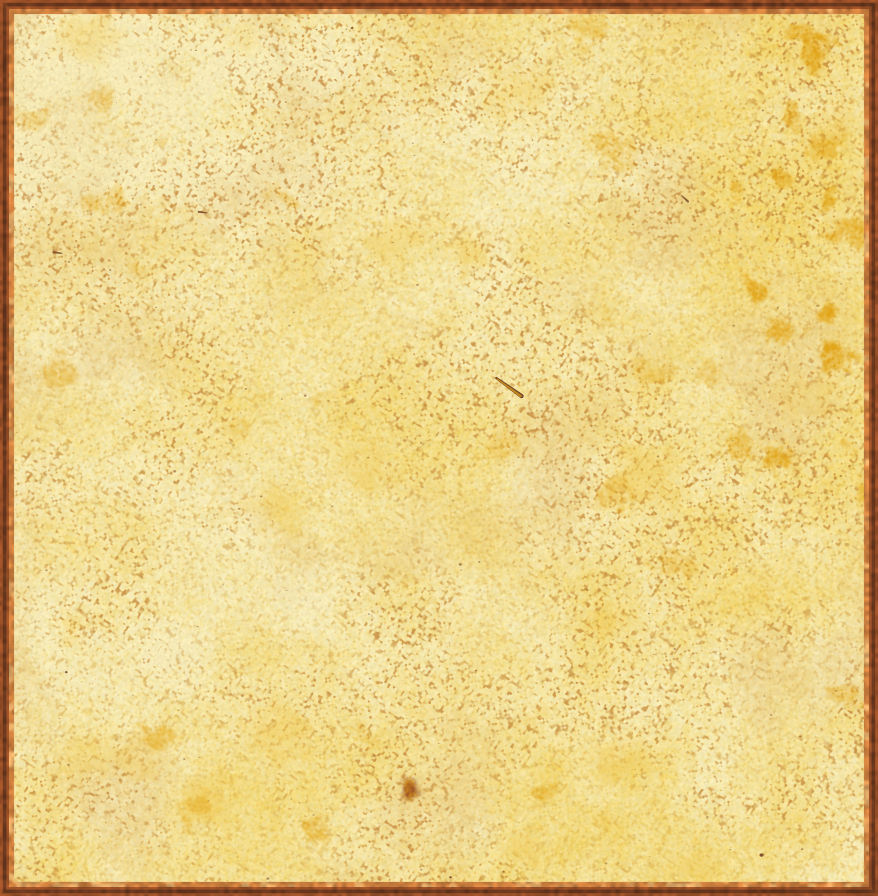
Reproduce this texture procedurally as a WebGL 2 fragment shader.

```glsl
#version 300 es
precision highp float;
// Aged yellow parchment with foxing stains, specks and fibres inside a thin copper frame.
uniform vec2 u_resolution;
out vec4 fragColor;

const vec3 PALE = vec3(0.962, 0.912, 0.690);
const vec3 YELLOW = vec3(0.940, 0.820, 0.390);
const vec3 TAN = vec3(0.905, 0.790, 0.520);
const vec3 GOLD = vec3(0.885, 0.645, 0.090);
const vec3 RUST = vec3(0.760, 0.520, 0.230);
const vec3 DARK = vec3(0.410, 0.215, 0.115);
const vec3 BROWN = vec3(0.600, 0.310, 0.150);
const vec3 COPPER = vec3(0.790, 0.490, 0.240);

float hash(vec2 p) {
    vec3 q = fract(vec3(p.xyx) * 0.1031);
    q += dot(q, q.yzx + 33.33);
    return fract((q.x + q.y) * q.z);
}

vec2 hash2(vec2 p) {
    return vec2(hash(p + 17.3), hash(p + 61.7));
}

float noise(vec2 p) {
    vec2 i = floor(p), f = fract(p);
    f = f * f * (3.0 - 2.0 * f);
    return mix(mix(hash(i), hash(i + vec2(1, 0)), f.x),
               mix(hash(i + vec2(0, 1)), hash(i + vec2(1, 1)), f.x), f.y);
}

vec2 turned(vec2 p, float angle) {
    float c = cos(angle), s = sin(angle);
    return vec2(c * p.x - s * p.y, s * p.x + c * p.y) + 3.0;
}

float fbm(vec2 p) {
    float sum = 0.0, amp = 0.5;
    for (int i = 0; i < 5; i++) {
        sum += amp * noise(p);
        p = mat2(1.6, 1.2, -1.2, 1.6) * p + 7.1;
        amp *= 0.5;
    }
    return sum / 0.97;
}

// Zone towards the upper right where the foxing is strongest
float foxZone(vec2 p) {
    return smoothstep(0.76, 0.88, p.x) * smoothstep(0.38, 0.5, p.y);
}

// Jittered ragged blobs, at most one per grid cell
float blobs(vec2 p, float grid, float chance, float zoneChance, vec2 radii, float ragged, float soft) {
    float cover = 0.0;
    vec2 cell = floor(p * grid);
    for (int y = -1; y <= 1; y++)
    for (int x = -1; x <= 1; x++) {
        vec2 id = cell + vec2(x, y);
        vec2 centre = (id + 0.15 + 0.7 * hash2(id + grid)) / grid;
        float present = step(hash(id + grid * 3.0), chance + zoneChance * foxZone(centre));
        float r = mix(radii.x, radii.y, hash(id + 9.2));
        float d = length((p - centre) * vec2(0.9, 1.1)) + ragged;
        float strength = 0.5 + 0.5 * hash(id + 31.0);
        cover = max(cover, present * strength * (1.0 - smoothstep(r - soft, r + soft, d)));
    }
    return cover;
}

// Tapered hair-like stroke from a to b
float fibre(vec2 p, vec2 a, vec2 b, float width, float px) {
    vec2 ab = b - a;
    float h = clamp(dot(p - a, ab) / dot(ab, ab), 0.0, 1.0);
    float w = width * (0.55 + 0.45 * h);
    return 1.0 - smoothstep(w - px * 0.6, w + px * 0.6, length(p - a - ab * h));
}

vec3 paper(vec2 p, float px) {
    float grain = noise(turned(p, 0.6) * 350.0);
    float clots = noise(turned(p, 1.1) * 170.0);
    float mottle = fbm(p * 15.0 + 4.0);

    // Broad ageing, deeper along the top and paler at the upper left
    vec2 top = (p - vec2(0.60, 0.98)) * vec2(2.6, 5.0);
    float tone = 0.23 + 1.0 * (fbm(p * 3.4 + 2.0) - 0.5) + 1.0 * (mottle - 0.5);
    tone += 0.30 * exp(-dot(top, top)) + 0.08 * smoothstep(0.2, 0.9, p.x);
    tone -= 0.20 * (1.0 - smoothstep(0.0, 0.5, distance(p, vec2(0.05, 0.95))));

    // Grain and faint woven streaks
    tone += 0.50 * (grain - 0.5) + 0.30 * (clots - 0.5);
    float weave = mix(noise(p * vec2(150.0, 14.0)), noise(p * vec2(14.0, 150.0)), smoothstep(0.2, 0.6, p.y));
    tone += 0.22 * (weave - 0.5) * smoothstep(0.4, 0.9, p.x);
    vec3 col = mix(PALE, YELLOW, clamp(tone, -0.1, 1.2));
    col = mix(col, TAN, 0.55 * smoothstep(0.48, 0.75, fbm(p * 8.0 + 23.0)) * (0.4 + 0.8 * clots));

    // Rusty dust, gathered in loose drifts
    float drift = 0.35 + 0.9 * smoothstep(0.35, 0.65, fbm(p * 9.0 + 51.0));
    float dust = smoothstep(0.58, 0.98, 0.65 * grain + 0.45 * noise(turned(p, 2.0) * 260.0));
    col = mix(col, RUST, 0.62 * dust * drift);
    col *= 1.0 + 0.05 * (noise(turned(p, 2.6) * 420.0) - 0.5);

    // Soft washes, then granular foxing
    float ragged = (fbm(p * 52.0) - 0.5) * 0.055;
    float wash = blobs(p, 8.0, 0.30, 0.15, vec2(0.010, 0.032), ragged, 0.018);
    col = mix(col, vec3(0.935, 0.775, 0.30), 0.48 * wash);
    float fox = blobs(p, 21.0, 0.06, 0.36, vec2(0.004, 0.019), ragged, 0.008);
    col = mix(col, GOLD, fox * mix(0.50, 1.0, foxZone(p)) * (0.45 + 0.5 * grain + 0.35 * clots));

    // Pinpoint specks and one rusty spot
    float specks = blobs(p, 42.0, 0.14, 0.0, vec2(0.0005, 0.0012), 0.0, px * 0.7);
    specks = max(0.6 * specks, blobs(p, 9.0, 0.13, 0.0, vec2(0.0012, 0.0026), 0.0, px * 0.7));
    col = mix(col, DARK, 0.85 * specks);
    float spot = distance(p, vec2(0.455, 0.118)) + ragged * 0.5;
    col = mix(col, mix(BROWN, GOLD, grain * 0.7), 1.0 - smoothstep(0.003, 0.014, spot));

    // One bold fibre and a few short hairs
    float hair = 0.0;
    for (int i = 0; i < 3; i++) {
        vec2 a = 0.05 + 0.88 * hash2(vec2(float(i) * 5.7, 3.0));
        float turn = 6.2832 * hash(vec2(float(i), 12.0));
        hair = max(hair, fibre(p, a, a + 0.009 * vec2(cos(turn), sin(turn)), 0.0012, px));
    }
    col = mix(col, DARK, 0.75 * hair);
    float bold = fibre(p, vec2(0.554, 0.578), vec2(0.582, 0.558), 0.0024, px);
    float core = fibre(p, vec2(0.555, 0.577), vec2(0.581, 0.558), 0.0013, px);
    return mix(mix(col, DARK, 0.9 * bold), GOLD, 0.7 * core);
}

vec3 frame(vec2 p, float edge, float px) {
    float rough = noise(p * 190.0 + 40.0);
    vec3 col = mix(BROWN, DARK, smoothstep(0.0025, 0.0025 + px, edge));
    col = mix(col, BROWN, smoothstep(0.0066, 0.0066 + px, edge));
    vec3 lip = mix(COPPER, vec3(0.87, 0.66, 0.40), smoothstep(0.5, 0.9, noise(p * 95.0)));
    col = mix(col, lip, smoothstep(0.0095, 0.0095 + px, edge));
    return col * (0.84 + 0.32 * rough);
}

void main() {
    float px = 1.0 / u_resolution.y;
    vec2 p = gl_FragCoord.xy * px;
    vec2 sides = min(p, u_resolution * px - p);
    float edge = min(sides.x, sides.y);
    vec3 col = mix(frame(p, edge, px), paper(p, px), smoothstep(0.0150, 0.0150 + 1.3 * px, edge));
    fragColor = vec4(clamp(col, 0.0, 1.0), 1.0);
}
```
